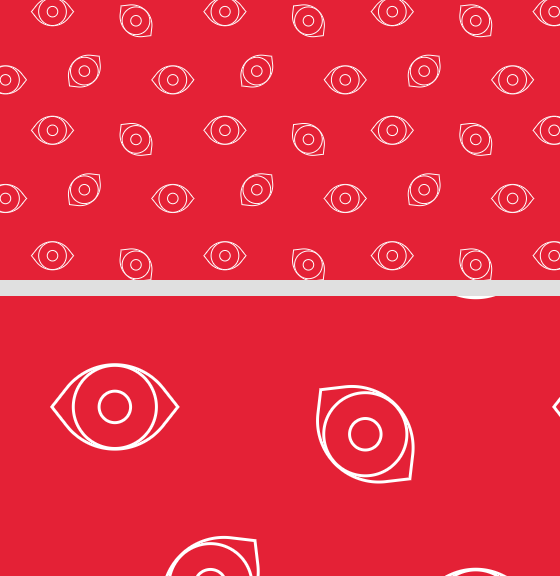
Top, the full canvas; bottom, a detail of the centre.
Write a Shadertoy shader that draws this pattern.

```glsl
const float UNITS_HIGH = 384.0;   // design units in the canvas height
const vec3 RED = vec3(0.894, 0.130, 0.212);
const vec3 WHITE = vec3(1.0);

mat2 rotation(float angle) {
    float c = cos(angle), s = sin(angle);
    return mat2(c, -s, s, c);
}

// Outline of an almond: an arc over the middle, straight tangents to the tips
float almondDistance(vec2 p, vec2 halfSize, float arcRadius) {
    vec2 arcCentre = vec2(0.0, halfSize.y - arcRadius);
    vec2 toTip = vec2(halfSize.x, 0.0) - arcCentre;
    float tipDistance = length(toTip);
    vec2 tipDir = toTip / tipDistance;
    float cosine = arcRadius / tipDistance;
    vec2 normal = cosine * tipDir + sqrt(1.0 - cosine * cosine) * vec2(-tipDir.y, tipDir.x);

    vec2 q = abs(p) - arcCentre;
    bool pastArc = q.x * normal.y > q.y * normal.x;
    return (pastArc ? dot(q, normal) : length(q)) - arcRadius;
}

// Distance to the nearest line of one eye: lids, iris or pupil
float eyeLines(vec2 p, float tilt) {
    p = rotation(tilt) * p;
    float lids = abs(almondDistance(p, vec2(28.8, 19.3), 28.0));
    float r = length(p);
    return min(lids, min(abs(r - 19.0), abs(r - 7.2)));
}

// Four eyes of one repeat: two level, two tilted opposite ways
float eyeGroup(vec2 p) {
    const float TILT = radians(45.0);
    float level = min(eyeLines(p - vec2(72.0, 16.0), 0.0),
                      eyeLines(p - vec2(237.0, 109.5), 0.0));
    float tilted = min(eyeLines(p - vec2(186.5, 28.5), TILT),
                       eyeLines(p - vec2(115.7, 97.5), -TILT));
    return min(level, tilted);
}

// Slightly uneven spacing of the repeats
vec2 groupOrigin(float column, float row) {
    float x = 229.5 * column + 7.0 * step(1.0, column) - 7.5 * step(3.0, column);
    float y = 162.7 * row + 9.3 * step(2.0, row);
    return vec2(x, y);
}

float strokeCoverage(float dist, float width, float pixel) {
    return clamp(0.5 + (0.5 * width - dist) / pixel, 0.0, 1.0);
}

void mainImage(out vec4 fragColor, in vec2 fragCoord) {
    float pixel = UNITS_HIGH / iResolution.y;
    vec2 p = vec2(fragCoord.x, iResolution.y - fragCoord.y) * pixel;

    float dist = UNITS_HIGH;
    for (int column = -1; column <= 3; column++) {
        for (int row = 0; row <= 2; row++) {
            dist = min(dist, eyeGroup(p - groupOrigin(float(column), float(row))));
        }
    }

    float line = strokeCoverage(dist, 1.35, pixel);
    fragColor = vec4(mix(RED, WHITE, line), 1.0);
}
```
